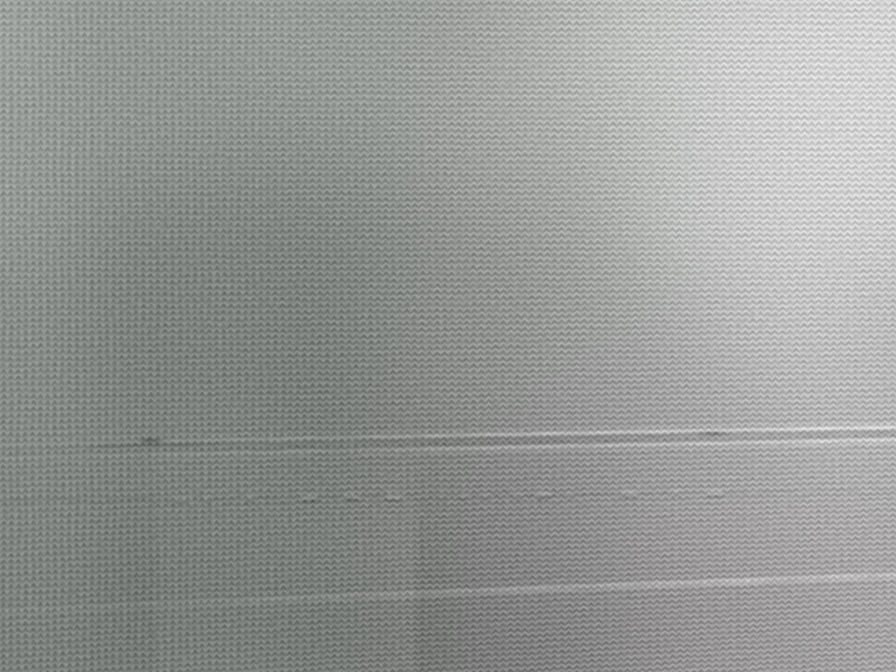
Write a Shadertoy shader that draws this texture.

```glsl
// Fine grey-green knitted mesh with soft sheen, pale pulled seams and small snags.

const vec2 STITCHES = vec2(122.0, 106.0);      // repeats across and down
const vec3 GREEN_TINT = vec3(-0.009, 0.005, -0.008);
const vec3 LILAC_TINT = vec3(0.003, -0.003, 0.001);

float hash(vec2 cell) {
    vec3 q = fract(vec3(cell.xyx) * 0.1031);
    q += dot(q, q.yzx + 33.33);
    return fract((q.x + q.y) * q.z);
}

vec2 randomGradient(vec2 cell) {
    float angle = 6.2832 * hash(cell);
    return vec2(cos(angle), sin(angle));
}

float gradientNoise(vec2 p) {
    vec2 i = floor(p), f = fract(p);
    vec2 u = f * f * f * (f * (f * 6.0 - 15.0) + 10.0);
    vec2 e = vec2(1.0, 0.0);
    float a = dot(randomGradient(i), f);
    float b = dot(randomGradient(i + e.xy), f - e.xy);
    float c = dot(randomGradient(i + e.yx), f - e.yx);
    float d = dot(randomGradient(i + e.xx), f - e.xx);
    return mix(mix(a, b, u.x), mix(c, d, u.x), u.y);
}

float bump(float distance, float width) {
    float t = distance / width;
    return exp(-t * t);
}

float spot(vec2 p, vec2 center, vec2 size) {
    vec2 d = (p - center) / size;
    return exp(-dot(d, d));
}

// Broad light falling across the cloth
float sheen(vec2 p) {
    float light = mix(0.490, 0.660, smoothstep(0.30, 1.0, p.x));
    light += 0.105 * smoothstep(0.40, 1.05, p.y);
    light += 0.110 * spot(p, vec2(0.90, 0.72), vec2(0.28, 0.36));
    light += 0.050 * spot(p, vec2(0.0, 0.65), vec2(0.12, 0.50));
    light -= 0.045 * spot(p, vec2(0.60, 0.05), vec2(0.45, 0.20));
    return light + 0.030 * gradientNoise(p * vec2(5.0, 4.0));
}

// V-shaped stitches in vertical ribs; the ribs stand out on the left
float knit(vec2 cloth, vec2 pixelInStitches) {
    vec2 s = cloth * STITCHES;
    s += 0.22 * vec2(gradientNoise(s * 0.17), gradientNoise(s.yx * 0.23 + 40.0));
    float column = abs(fract(s.x) - 0.5) * 2.0;
    float rowPhase = s.y + 0.45 * column;
    float thread = cos(6.2832 * rowPhase);
    float rib = cos(6.2832 * s.x);
    float glint = max(thread, 0.0) * (1.0 - column);
    vec2 visible = 1.0 - smoothstep(0.45, 1.0, pixelInStitches);
    float rightSide = smoothstep(0.05, 0.7, cloth.x);
    float uneven = 0.7 + 0.6 * hash(floor(vec2(s.x, rowPhase)));
    return visible.y * uneven * (mix(0.030, 0.052, rightSide) * thread
        + 0.040 * (glint - 0.16)) + visible.x * mix(0.036, 0.016, rightSide) * rib;
}

// Pale stretched courses with a darker strip between the upper pair
float seams(vec2 cloth) {
    float strength = mix(0.02, 0.13, smoothstep(0.05, 0.85, cloth.x));
    strength *= 1.0 + 0.6 * gradientNoise(cloth * vec2(22.0, 8.0));
    float pale = bump(cloth.y - 0.339, 0.0038) + 0.8 * bump(cloth.y - 0.317, 0.0042)
        + 0.9 * bump(cloth.y - 0.089, 0.0050);
    return strength * (pale - 0.55 * bump(cloth.y - 0.328, 0.005));
}

// Broken run of caught threads and two dark pulls
float snags(vec2 p, vec2 cloth) {
    float wander = 0.004 * gradientNoise(vec2(p.x * 35.0, 3.0));
    float run = p.y - mix(0.255, 0.270, p.x) - wander;
    float dashes = smoothstep(-0.05, 0.25, gradientNoise(vec2(p.x * 42.0, 8.0)));
    float extent = smoothstep(0.05, 0.3, p.x) * (1.0 - 0.6 * smoothstep(0.8, 0.9, p.x));
    float mark = extent * dashes * (0.09 * bump(run, 0.0035) - 0.08 * bump(run + 0.006, 0.003));
    mark -= 0.03 * bump(run, 0.0025);
    mark -= 0.14 * spot(p, vec2(0.168, 0.344), vec2(0.012, 0.004));
    mark -= 0.15 * spot(p, vec2(0.795, 0.356), vec2(0.014, 0.003));
    float pulled = smoothstep(0.08, 0.13, p.x) * (1.0 - smoothstep(0.2, 0.3, p.x));
    return mark - 0.05 * pulled * bump(cloth.y - 0.333, 0.003);
}

// Soft vertical steps in the lower panel
float panelSteps(vec2 p) {
    float lower = 1.0 - smoothstep(0.12, 0.42, p.y);
    float middle = smoothstep(0.170, 0.178, p.x) * (1.0 - smoothstep(0.458, 0.470, p.x));
    float right = smoothstep(0.458, 0.470, p.x) * (1.0 - smoothstep(0.47, 0.85, p.x));
    return lower * (0.018 * middle - 0.020 * right);
}

void mainImage(out vec4 fragColor, in vec2 fragCoord) {
    vec2 p = fragCoord / iResolution.xy;

    // Courses rise to the right, more steeply toward the bottom
    vec2 cloth = vec2(p.x, p.y - 0.08 * p.x * pow(1.0 - p.y, 2.5));

    float value = sheen(p) + panelSteps(p) + seams(cloth) + snags(p, cloth);
    value += knit(cloth, STITCHES / iResolution.xy);
    value += 0.050 * gradientNoise(p * vec2(190.0, 150.0));

    float lilac = smoothstep(0.35, 0.75, p.x) * (1.0 - smoothstep(0.2, 0.6, p.y));
    float green = 1.0 - smoothstep(0.35, 0.95, p.x) * 0.75;
    vec3 color = vec3(value) + mix(GREEN_TINT * green, LILAC_TINT, lilac);
    fragColor = vec4(clamp(color, 0.0, 1.0), 1.0);
}
```
